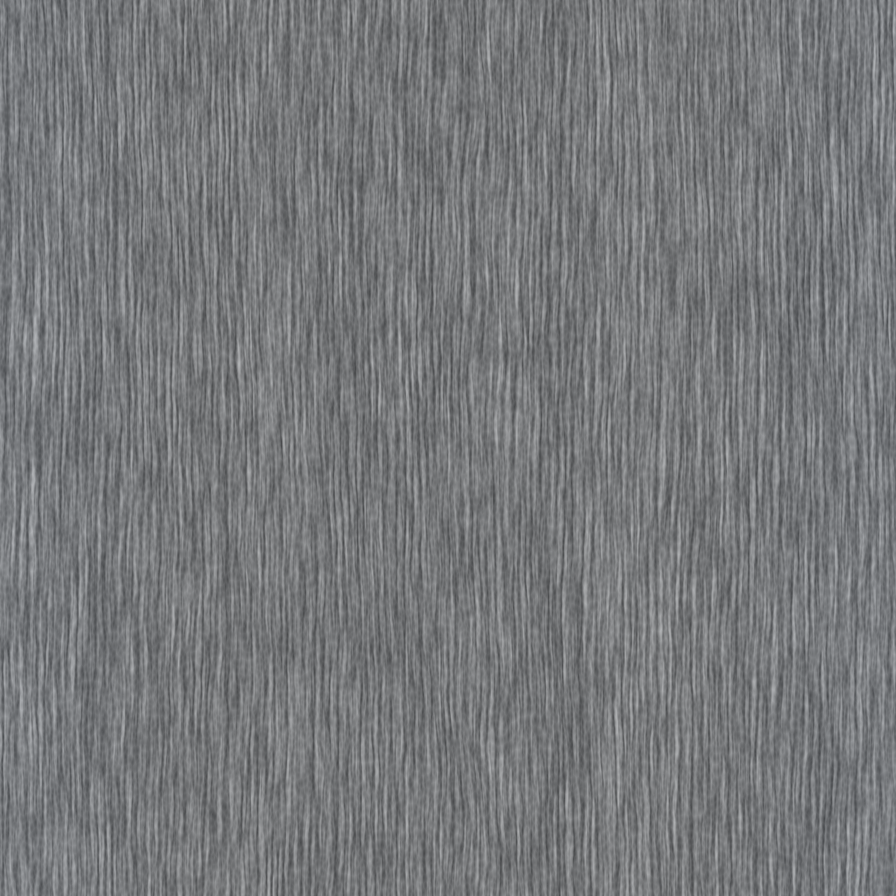
This texture is drawn by a Shadertoy shader. Its source:

```glsl
// Grey brushed wood: fine vertical grain with crisp ridges and broken grooves.

vec2 hash2(vec2 cell) {
    vec3 q = fract(cell.xyx * vec3(0.1031, 0.1030, 0.0973));
    q += dot(q, q.yzx + 33.33);
    return fract((q.xx + q.yz) * q.zy);
}

// Two nearest point distances; every column is staggered so no rows line up.
vec2 cellular(vec2 p) {
    vec2 nearest = vec2(8.0);
    for (int i = -1; i <= 1; i++) {
        float column = floor(p.x) + float(i);
        float shift = hash2(vec2(column, 7.0)).x * 9.0;
        float row = floor(p.y + shift);
        for (int j = -1; j <= 1; j++) {
            vec2 cell = vec2(column, row + float(j));
            float d = length(cell + hash2(cell) - p - vec2(0.0, shift));
            nearest.y = min(nearest.y, max(nearest.x, d));
            nearest.x = min(nearest.x, d);
        }
    }
    return nearest;
}

// Zero in the grooves between cells, rising towards the strand centres.
float strands(vec2 p) {
    vec2 d = cellular(p);
    return smoothstep(0.0, 0.62, d.y - d.x);
}

// Gentle sideways drift of the grain, stronger along one wavy band.
float bendGrain(vec2 uv) {
    float band = (uv.x - 0.53) / 0.045;
    float wavy = exp(-band * band);
    float x = uv.x + 0.003 * sin(uv.y * 6.0 + uv.x * 9.0);
    x += 0.0008 * sin(uv.y * 23.0 + uv.x * 41.0);
    x += 0.0005 * sin(uv.y * 57.0 - uv.x * 97.0);
    x += 0.00025 * sin(uv.y * 131.0 + uv.x * 310.0);
    return x + 0.0014 * wavy * sin(uv.y * 31.0 + uv.x * 52.0);
}

// Long ridges whose spacing wanders from line to line.
float ridges(float x, float y) {
    float phase = 722.0 * x + 1.7 * sin(61.0 * x + 3.0 * y);
    phase += 1.3 * sin(143.0 * x - 5.0 * y);
    phase += 0.6 * sin(37.0 * x + 13.0 * y);
    return sin(phase + 0.5 * sin(phase));
}

// Sparse slender slits: dark on one side, pale on the other.
float slits(vec2 p) {
    vec2 rnd = hash2(floor(p) + 71.0);
    vec2 q = fract(p) - 0.5 - 0.3 * (rnd.yx - 0.5);
    float body = 1.0 - smoothstep(0.05, 0.3, length(q * vec2(1.4, 0.9)));
    return step(0.93, rnd.x) * body * sin(q.x * 13.0);
}

void mainImage(out vec4 fragColor, in vec2 fragCoord) {
    vec2 uv = fragCoord / iResolution.xy;
    float x = bendGrain(uv), y = uv.y;

    // Broad lengthwise bands, darker left of centre.
    float tone = 0.476 + 0.006 * sin(x * 19.0 + 0.7) + 0.005 * sin(x * 47.0);
    tone -= 0.018 * exp(-pow(abs(x - 0.40) / 0.07, 2.0));
    tone -= 0.014 * exp(-pow(abs(x - 0.62) / 0.025, 2.0));

    // Ridges, broken strands and hair-fine fibres.
    float relief = 0.88 + 0.12 * sin(x * 29.0 + 2.0 * sin(y * 5.0 + x * 13.0));
    tone += 0.064 * relief * ridges(x, y);
    tone += 0.100 * (strands(vec2(x * 128.0, y * 5.0)) - 0.40);
    tone += 0.092 * (strands(vec2(x * 205.0 + 31.0, y * 17.0)) - 0.40);
    tone += 0.110 * (cellular(vec2(x * 270.0, y * 120.0) + 17.0).x - 0.47);
    tone += 0.08 * slits(vec2(x * 62.0, y * 17.0));
    tone = clamp(tone, 0.29, 0.70);

    // Cool grey, slightly bluer near both side edges.
    float edge = smoothstep(0.25, 0.5, abs(uv.x - 0.5));
    vec3 tint = vec3(-0.005 - 0.004 * edge, 0.001, 0.008 + 0.006 * edge);
    fragColor = vec4(tone + tint, 1.0);
}
```
